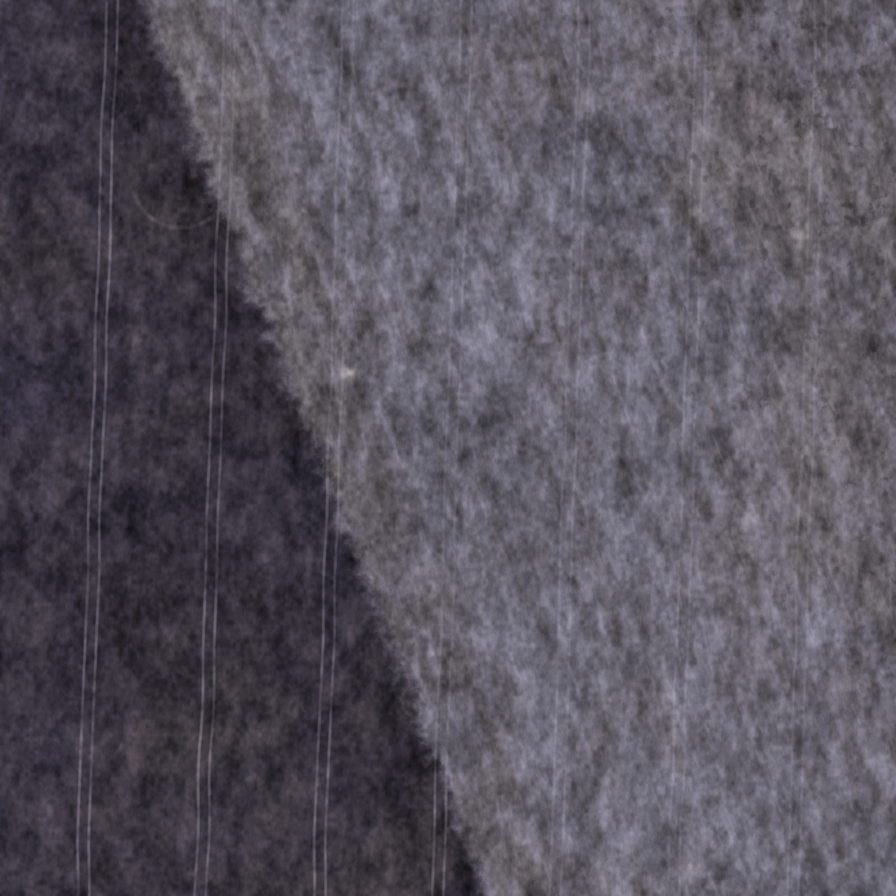
Reproduce this texture procedurally as a WebGL 1 fragment shader.

```glsl
precision highp float;
// Scuffed stone-like sheet: a dark wedge at the left meets a pale, brushed
// slope along a ragged diagonal. Layered value noise gives mottling and
// slanted streaks; evenly spaced pairs of worn scratches run down the sheet.

uniform vec2 u_resolution;

float hash(vec2 cell) {
  vec3 q = fract(vec3(cell.xyx) * 0.1031);
  q += dot(q, q.yzx + 33.33);
  return fract((q.x + q.y) * q.z);
}

float noise(vec2 p) {
  vec2 i = floor(p), f = fract(p);
  f = f * f * (3.0 - 2.0 * f);
  return mix(mix(hash(i), hash(i + vec2(1.0, 0.0)), f.x),
             mix(hash(i + vec2(0.0, 1.0)), hash(i + 1.0), f.x), f.y);
}

// Fractal noise centred on zero.
float fbm(vec2 p) {
  float sum = 0.0, gain = 0.5;
  for (int i = 0; i < 4; i++) {
    sum += gain * (noise(p) - 0.5);
    p = mat2(1.6, 1.2, -1.2, 1.6) * p + 17.3;
    gain *= 0.55;
  }
  return sum;
}

float blob(vec2 p, vec2 centre, vec2 size) {
  vec2 d = (p - centre) / size;
  return exp(-dot(d, d));
}

// Two parallel scratches on either side of offset zero.
float scratchPair(float offset) {
  return 1.0 - smoothstep(0.0003, 0.0028, abs(abs(offset) - 0.0062));
}

void main() {
  vec2 p = gl_FragCoord.xy / u_resolution;

  // Signed distance across the diagonal, positive on the pale side.
  float across = p.x - 0.154 - 0.387 * (1.0 - p.y);
  float ragged = across + 0.022 * fbm(p * 22.0) + 0.035 * fbm(p * 80.0);
  float pale = smoothstep(-0.012, 0.020, ragged);

  // Shared noise layers, from broad clouds to grain.
  float clouds = fbm(p * 6.0 + 3.0);
  float mottle = fbm(p * vec2(46.0, 34.0) + 9.0);
  float speckle = fbm(p * vec2(125.0, 85.0) + 57.0);
  float grain = noise(p * 200.0) - 0.5;
  float slanted = fbm(vec2(across * 65.0, p.y * 13.0) + 40.0);
  float upright = fbm(vec2((p.x - 0.08 * p.y) * 90.0, p.y * 18.0) + 71.0);

  // Dark wedge: bluish at the top, browner and dusty lower down.
  float dusty = blob(p, vec2(0.04, 0.53), vec2(0.05, 0.06))
              + 0.7 * blob(p, vec2(0.05, 0.29), vec2(0.06, 0.07))
              + 0.5 * blob(p, vec2(0.06, 0.67), vec2(0.10, 0.06))
              + 0.6 * blob(p, vec2(0.10, 0.08), vec2(0.22, 0.12));
  float darkTone = 0.205 + 0.04 * dusty + 0.08 * clouds + 0.17 * mottle
                 + 0.08 * upright + 0.13 * speckle + 0.06 * grain;
  darkTone -= 0.02 * smoothstep(-0.13, -0.02, across);
  float darkWarmth = 0.5 + 1.2 * fbm(p * 5.0 + 28.0) - 0.35 * p.y + mottle
                   + 0.6 * blob(p, vec2(0.05, 0.70), vec2(0.09, 0.07));
  vec3 dark = darkTone * mix(vec3(0.98, 0.90, 1.16), vec3(1.10, 0.98, 1.08),
                             clamp(darkWarmth, 0.0, 1.0));

  // Pale slope: brushed streaks, a dim band behind the rim, duller right side.
  float rightSide = smoothstep(0.38, 0.68, across + 0.3 * clouds + 0.15 * mottle)
                  * smoothstep(-0.1, 0.5, p.y);
  float band = blob(vec2(across, 0.0), vec2(0.062, 0.0), vec2(0.03, 1.0));
  float rim = blob(vec2(across, 0.0), vec2(0.016, 0.0), vec2(0.018, 1.0));
  float paleTone = 0.405 + 0.12 * clouds + 0.22 * mottle + 0.18 * slanted
                 + 0.15 * upright + 0.19 * speckle + 0.08 * grain;
  paleTone -= 0.025 * rightSide + 0.045 * band + 0.01 * rim;
  paleTone += 0.022 * blob(p, vec2(0.50, 0.72), vec2(0.13, 0.25));
  paleTone += 0.025 * blob(p, vec2(0.66, 0.25), vec2(0.18, 0.20));
  paleTone -= 0.02 * blob(p, vec2(0.75, 0.50), vec2(0.07, 0.12));
  float hairs = smoothstep(0.68, 0.96, noise(vec2(across * 150.0, p.y * 16.0)))
              + smoothstep(0.68, 0.96, noise(vec2((across - 0.2 * p.y) * 150.0, p.y * 14.0 + 50.0)));
  paleTone += 0.04 * hairs * (0.3 + noise(p * 90.0));
  float paleWarmth = 0.5 * rightSide + 0.55 * band + 0.45 * rim
                   + 0.5 * blob(p, vec2(0.27, 0.90), vec2(0.07, 0.10))
                   + 0.5 * blob(p, vec2(0.59, 0.92), vec2(0.06, 0.08))
                   + 0.15 + clouds - 1.2 * slanted - 0.8 * mottle;
  vec3 slope = paleTone * mix(vec3(0.99, 0.965, 1.09), vec3(1.04, 0.975, 1.03),
                              clamp(paleWarmth, 0.0, 1.0));
  vec3 color = mix(dark, slope, pale);

  // Scratch pairs, broken by wear and faint on the pale slope.
  float scratches = 0.0;
  for (int i = 0; i < 7; i++) {
    float k = float(i);
    float offset = p.x - 0.092 - 0.132 * k - 0.033 * p.y;
    offset += 0.003 * (noise(vec2(k * 9.0, p.y * 14.0)) - 0.5);
    float lane = k * 5.0 + step(0.0, offset) * 2.0;
    float wear = 0.2 + 0.55 * noise(vec2(lane, p.y * 22.0))
               + 0.55 * noise(vec2(lane + 40.0, p.y * 95.0));
    scratches += scratchPair(offset) * wear;
  }
  color += vec3(0.95, 0.94, 1.0) * scratches * mix(0.17, 0.06, pale);

  // Shallow curved scratch hanging from the first pair to the rim.
  vec2 bow = p - vec2(0.202, 0.802);
  float arc = 1.0 - smoothstep(0.0005, 0.004, abs(length(bow) - 0.056));
  arc *= smoothstep(0.0, -0.04, bow.y) * (1.0 - 0.7 * pale);
  color += 0.11 * arc * noise(p * 70.0);

  // Chips with bright cores.
  float chips = blob(p, vec2(0.388, 0.583), vec2(0.012, 0.006))
              + 0.8 * blob(p, vec2(0.892, 0.738), vec2(0.008, 0.011))
              + 0.4 * blob(p, vec2(0.774, 0.030), vec2(0.016, 0.009))
              + 0.35 * blob(p, vec2(0.372, 0.445), vec2(0.010, 0.030));
  color += vec3(0.27, 0.26, 0.25) * chips * (0.3 + noise(p * 130.0));

  // Soft dark pits, denser toward the upper right.
  float pits = smoothstep(0.12, 0.32, fbm(p * 75.0 + 31.0));
  color *= 1.0 - pits * (0.07 + 0.14 * rightSide);

  gl_FragColor = vec4(clamp(color, 0.0, 1.0), 1.0);
}
```
